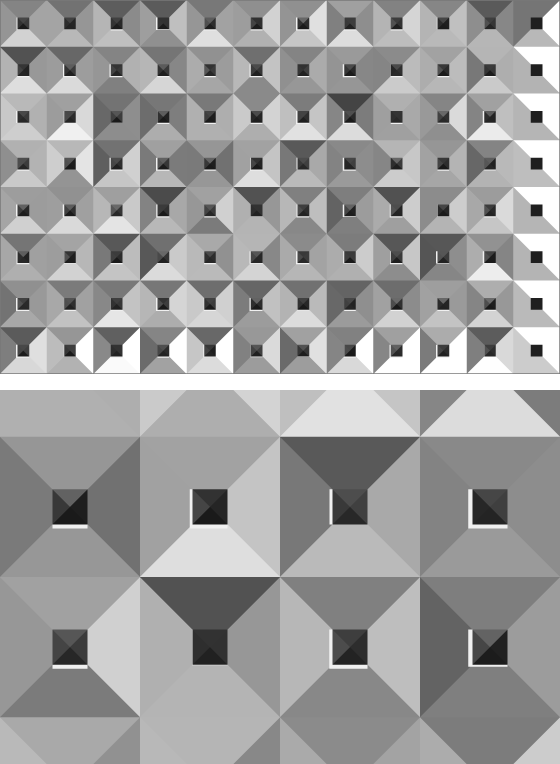
Top, the full canvas; bottom, a detail of the centre.
Give the GLSL for this pattern, as a Shadertoy shader.

```glsl
#define GRID vec2(12.0, 8.0)
#define HOLE_HALF 0.125
#define RIM_MAX 0.03
#define EDGE 0.016
#define FACE_SPREAD 0.40
#define CELL_SPREAD 0.12
#define SAMPLES 4

// Gray means, ordered top, left, right, bottom
#define OUTER_GRAYS vec4(0.52, 0.57, 0.66, 0.72)
#define INNER_GRAYS vec4(0.34, 0.27, 0.20, 0.13)

float hash(vec2 p, float seed) {
    vec3 q = fract(vec3(p.xyx + seed * 7.31) * vec3(0.1031, 0.1030, 0.0973));
    q += dot(q, q.yzx + 33.33);
    return fract((q.x + q.y) * q.z);
}

vec4 hash4(vec2 p, float seed) {
    return vec4(hash(p, seed), hash(p, seed + 1.0),
                hash(p, seed + 2.0), hash(p, seed + 3.0));
}

// Chooses one of four faces split by the diagonals
float pickFace(vec2 p, vec4 grays) {
    bool aboveRising = p.y > p.x;
    bool aboveFalling = p.y > -p.x;
    return aboveRising ? (aboveFalling ? grays.x : grays.y)
                       : (aboveFalling ? grays.z : grays.w);
}

// Sloping sides, brighter along the lower and right borders of the grid
vec4 outerGrays(vec2 cell) {
    vec4 rnd = hash4(cell, 1.0);
    vec4 grays = OUTER_GRAYS + FACE_SPREAD * (rnd - 0.5)
               + CELL_SPREAD * (hash(cell, 9.0) - 0.5);
    if (cell.y < 0.5) {
        grays.z += 0.27;
        grays.w += cell.x > 7.5 ? 0.22 : 0.05;
    }
    if (cell.x > GRID.x - 1.5) {
        float side = mix(0.68, 0.92, rnd.y * rnd.y);
        float top = cell.y > GRID.y - 1.5 ? 0.46 : 1.0;
        grays = vec4(top, min(side, top), 1.0, side);
    }
    return clamp(grays, 0.2, 1.0);
}

float shade(vec2 gridPos) {
    vec2 cell = clamp(floor(gridPos), vec2(0.0), GRID - 1.0);
    vec2 p = gridPos - cell - 0.5;
    bool lastColumn = cell.x > GRID.x - 1.5;
    float gray = pickFace(p, outerGrays(cell));

    // Pale rim showing at the left and bottom of the hole
    vec2 rim = RIM_MAX * smoothstep(0.2, 0.8, vec2(hash(cell, 20.0), hash(cell, 21.0) + 0.25));
    if (lastColumn) rim = vec2(0.0);
    bool inRim = all(greaterThan(p, -HOLE_HALF - rim)) && all(lessThan(p, vec2(HOLE_HALF)));
    if (inRim) gray = 0.94;

    // Small dark pyramid
    if (max(abs(p.x), abs(p.y)) < HOLE_HALF) {
        vec4 inner = INNER_GRAYS * mix(vec4(0.55), vec4(1.25), hash4(cell, 30.0));
        gray = lastColumn ? 0.12 : pickFace(p, max(inner, 0.1));
    }

    // Hairline around the canvas
    vec2 border = min(gridPos, GRID - gridPos);
    return min(border.x, border.y) < EDGE ? 0.47 : gray;
}

void mainImage(out vec4 fragColor, in vec2 fragCoord) {
    // Supersampling smooths every edge, seams included
    float total = 0.0;
    for (int j = 0; j < SAMPLES; j++) {
        for (int i = 0; i < SAMPLES; i++) {
            vec2 offset = (vec2(i, j) + 0.5) / float(SAMPLES) - 0.5;
            total += shade((fragCoord + offset) / iResolution.xy * GRID);
        }
    }
    fragColor = vec4(vec3(total / float(SAMPLES * SAMPLES)), 1.0);
}
```
